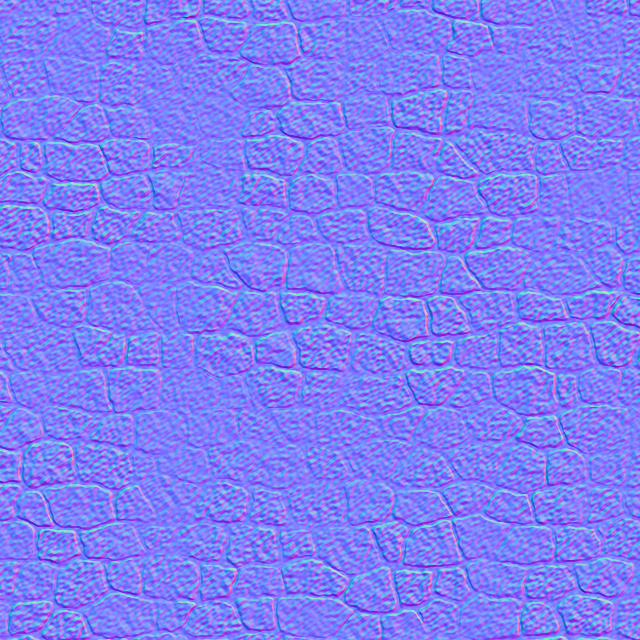
Reproduce this texture map procedurally as a three.js fragment shader.

```glsl
// Tangent-space normal map of a rough, irregular fieldstone wall.
varying vec2 vUv;

const vec2 STONES = vec2(13.5, 16.5);    // stones across and up
const vec2 METRIC = vec2(1.0, 1.35);     // flattens the courses
const float STEP = 0.0009;               // slope sampling distance
const vec2 GRAIN_DIR = vec2(0.81, 0.59); // direction of the chisel strokes

vec2 hash2(vec2 p) {
  vec3 q = fract(vec3(p.xyx) * vec3(0.1031, 0.1030, 0.0973));
  q += dot(q, q.yzx + 33.33);
  return fract((q.xx + q.yz) * q.zy);
}

float corner(vec2 cell, vec2 f, vec2 o) {
  return dot(hash2(cell + o) * 2.0 - 1.0, f - o);
}

float gradientNoise(vec2 p) {
  vec2 i = floor(p), f = fract(p);
  vec2 u = f * f * f * (f * (f * 6.0 - 15.0) + 10.0);
  float low = mix(corner(i, f, vec2(0.0)), corner(i, f, vec2(1.0, 0.0)), u.x);
  float high = mix(corner(i, f, vec2(0.0, 1.0)), corner(i, f, vec2(1.0)), u.x);
  return mix(low, high, u.y);
}

float smoothMin(float a, float b, float k) {
  float h = max(k - abs(a - b), 0.0) / k;
  return min(a, b) - h * h * k * 0.25;
}

float courseShift(float row) {
  return hash2(vec2(row, 71.0)).x;
}

// Grid id of a stone near p, given by its offset in columns and rows.
vec2 stoneId(vec2 p, vec2 offset) {
  float row = floor(p.y) + offset.y;
  return vec2(floor(p.x - courseShift(row)) + offset.x, row);
}

// xy: vector to the stone centre, z: squared distance less the stone's weight.
vec3 stoneSite(vec2 p, vec2 id) {
  vec2 jitter = (hash2(id + 13.0) - 0.5) * vec2(0.5, 0.36);
  vec2 r = (id + 0.5 + jitter + vec2(courseShift(id.y), 0.0) - p) * METRIC;
  return vec3(r, dot(r, r) - 0.55 * hash2(id + 47.0).x);
}

// Weighted cells. x: distance to the joint in canvas units, yz: stone id.
vec3 stoneCell(vec2 uv) {
  vec2 p = uv * STONES;
  vec3 nearest = vec3(0.0, 0.0, 100.0);
  vec2 nearestId = vec2(0.0);
  for (int j = -2; j <= 2; j++) {
    for (int i = -2; i <= 2; i++) {
      vec2 id = stoneId(p, vec2(float(i), float(j)));
      vec3 site = stoneSite(p, id);
      if (site.z < nearest.z) {
        nearest = site;
        nearestId = id;
      }
    }
  }
  float edge = 1.0;
  for (int j = -2; j <= 2; j++) {
    for (int i = -2; i <= 2; i++) {
      vec2 id = stoneId(p, vec2(float(i), float(j)));
      vec2 apart = abs(id - nearestId);
      if (apart.x + apart.y > 0.5) {
        vec3 site = stoneSite(p, id);
        vec2 between = site.xy - nearest.xy;
        float d = 0.5 * (site.z - nearest.z) / length(between * METRIC * STONES);
        edge = smoothMin(edge, d, 0.007);
      }
    }
  }
  return vec3(edge, nearestId);
}

// Fine strokes, longer along the grain direction than across it.
float chiselGrain(vec2 uv) {
  vec2 across = vec2(-GRAIN_DIR.y, GRAIN_DIR.x);
  vec2 q = vec2(dot(uv, GRAIN_DIR), dot(uv, across));
  return gradientNoise(q * vec2(105.0, 165.0))
       + 0.6 * gradientNoise(q * vec2(66.0, 92.0) + 31.0);
}

float wallHeight(vec2 uv) {
  // Bend the courses and roughen the outlines
  vec2 bend = vec2(gradientNoise(uv * 4.0 + 5.0), gradientNoise(uv * 4.0 + 19.0));
  vec2 wobble = vec2(gradientNoise(uv * 30.0 + 3.0), gradientNoise(uv * 30.0 + 61.0));
  vec3 cell = stoneCell(uv + bend * 0.025 + wobble * 0.009);
  vec2 trait = hash2(cell.yz + 91.0);

  // Raised stones with broken rims, worn down in broad patches
  float gap = 0.0003 + 0.0026 * trait.x * trait.x;
  float edge = cell.x + 0.0034 * gradientNoise(uv * 85.0);
  float body = smoothstep(gap, gap + 0.0046, edge);
  float wear = smoothstep(-0.28, 0.2, gradientNoise(uv * 5.0 + 40.0));
  float broken = clamp(0.85 + 1.1 * gradientNoise(uv * 32.0 + 77.0), 0.3, 1.3);
  float relief = mix(0.3, 1.0, wear) * mix(0.5, 1.15, trait.y) * broken;

  // Surface texture
  float rough = mix(0.45, mix(0.7, 1.15, trait.x) * mix(0.75, 1.0, wear), body);
  float lumps = gradientNoise(uv * 48.0 + 8.0);
  return 0.0036 * relief * body + 0.0039 * rough * chiselGrain(uv) + 0.0013 * lumps;
}

void main() {
  float h = wallHeight(vUv);
  float dx = wallHeight(vUv + vec2(STEP, 0.0)) - h;
  float dy = wallHeight(vUv + vec2(0.0, STEP)) - h;
  vec3 normal = normalize(vec3(-dx, -dy, STEP));
  gl_FragColor = vec4(normal * 0.5 + 0.5, 1.0);
}
```
